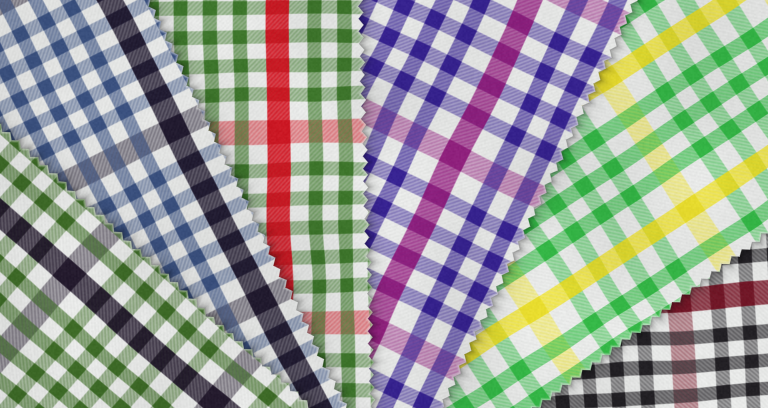
A Shadertoy shader for this texture:

```glsl
// Fan of six checked cotton swatches with pinked edges and soft shadows.

#define VIEW_HEIGHT 4.08        // canvas height in scene units
#define COTTON vec3(0.90, 0.905, 0.90)
#define CHECK_HALF 0.235        // check half width, in check pitches
#define ACCENT_HALF 0.062       // accent half width, in pattern periods
#define ACCENT_GAP 1.3          // accent centre to first check, in pitches
#define WEFT_COVER 0.42
#define WARP_COVER 0.55
#define PINK_PITCH 0.125        // pinking teeth along the cut
#define PINK_DEPTH 0.05
#define SHADOW_REACH 0.05
#define TWILL_FREQ 135.0

float hash(vec2 p) {
    p = fract(p * vec2(0.1031, 0.1137));
    p += dot(p, p.yx + 33.33);
    return fract((p.x + p.y) * p.x * 7.13);
}

float noise(vec2 p) {
    vec2 cell = floor(p), f = fract(p);
    f = f * f * (3.0 - 2.0 * f);
    float low = mix(hash(cell), hash(cell + vec2(1, 0)), f.x);
    float high = mix(hash(cell + vec2(0, 1)), hash(cell + vec2(1, 1)), f.x);
    return mix(low, high, f.y);
}

float pixelSize() {
    return VIEW_HEIGHT / iResolution.y;
}

float band(float dist, float halfWidth, float soft) {
    return 1.0 - smoothstep(halfWidth - soft, halfWidth + soft, dist);
}

// x: coverage of the plain checks, y: coverage of the wide accent
vec2 stripes(float t, float period, float count) {
    float soft = max(0.005, 0.75 * pixelSize() / period);
    float pitch = 1.0 / (count - 1.0 + 2.0 * ACCENT_GAP);
    float q = abs(fract(t / period + 0.5) - 0.5);
    float k = q / pitch - ACCENT_GAP;
    float nearest = abs(k - max(0.0, floor(k + 0.5))) * pitch;
    return vec2(band(nearest, CHECK_HALF * pitch, soft), band(q, ACCENT_HALF, soft));
}

// Woven plaid: accents cross at origin, the stronger one runs along angle.
// checks counts the plain stripes per period; accent.a is its warp cover.
vec3 plaid(vec2 p, vec2 origin, float angle, vec2 period, vec2 checks,
           vec3 check, vec4 accent) {
    vec2 along = vec2(cos(angle), sin(angle));
    vec2 q = p - origin;
    q = vec2(dot(q, along), dot(q, vec2(-along.y, along.x)));
    vec2 weft = stripes(q.x, period.x, checks.x);
    vec2 warp = stripes(q.y, period.y, checks.y);
    float twill = 0.06 * sin((q.x + q.y) * TWILL_FREQ);

    vec3 col = COTTON * (1.0 + 0.15 * twill);
    col = mix(col, check, weft.x * (WEFT_COVER - twill));
    col = mix(col, accent.rgb, weft.y * (WEFT_COVER - twill));
    col = mix(col, check, warp.x * (WARP_COVER + twill));
    col = mix(col, accent.rgb, warp.y * (accent.a + twill));

    // Dense colour where dyed threads cross
    float crossing = max(weft.x, weft.y);
    col = mix(col, check * 0.95, 0.65 * warp.x * weft.x);
    return mix(col, accent.rgb * 0.95, 0.65 * warp.y * crossing);
}

// Lays cloth on the right-hand side of the cut from a to b
vec3 layCloth(vec3 under, vec3 cloth, vec2 p, vec2 a, vec2 b) {
    vec2 dir = normalize(b - a);
    float run = dot(p - a, dir);
    float side = dot(p - a, vec2(dir.y, -dir.x));
    float tooth = abs(fract(run / PINK_PITCH) - 0.5) * 2.0;
    side += (tooth - 0.5) * PINK_DEPTH + 0.02 * (noise(vec2(run * 5.0, a.x)) - 0.5);

    under *= 1.0 - 0.36 * exp(-max(-side, 0.0) / SHADOW_REACH);
    float fray = 1.0 - smoothstep(0.0, 0.04, side);
    cloth = mix(cloth, COTTON, 0.5 * fray);
    float px = pixelSize();
    return mix(under, cloth, smoothstep(-px, px, side));
}

void mainImage(out vec4 fragColor, in vec2 fragCoord) {
    vec2 p = fragCoord * pixelSize();
    vec2 w = p + 0.035 * (vec2(noise(p * 1.6), noise(p * 1.6 + 9.0)) - 0.5);
    vec2 even = vec2(1.92);

    // Black and crimson, lower right
    vec3 col = plaid(w, vec2(6.80, 1.09), 0.07, even, vec2(5), 
                     vec3(0.06, 0.05, 0.07), vec4(0.45, 0.05, 0.12, 0.74));

    // Lime and yellow, right
    vec3 cloth = plaid(w, vec2(6.90, 2.00), 0.58, vec2(1.87, 1.53), vec2(4, 3),
                       vec3(0.14, 0.72, 0.22), vec4(0.93, 0.88, 0.14, 0.72));
    col = layCloth(col, cloth, p, vec2(7.68, 1.76), vec2(5.37, 0.0));

    // Indigo and purple, centre right
    cloth = plaid(w, vec2(4.56, 2.52), 1.123, even, vec2(4),
                  vec3(0.15, 0.06, 0.55), vec4(0.56, 0.08, 0.48, 0.70));
    col = layCloth(col, cloth, p, vec2(6.36, 4.08), vec2(4.41, 0.0));

    // Green and red, centre left
    cloth = plaid(w, vec2(2.785, 2.76), -1.56, even, vec2(5),
                  vec3(0.18, 0.43, 0.10), vec4(0.82, 0.07, 0.12, 0.84));
    col = layCloth(col, cloth, p, vec2(3.60, 4.08), vec2(3.73, 0.0));

    // Steel blue and near black, left
    cloth = plaid(w, vec2(1.75, 2.80), -1.10, even, vec2(5),
                  vec3(0.17, 0.27, 0.48), vec4(0.09, 0.06, 0.15, 0.72));
    col = layCloth(col, cloth, p, vec2(1.48, 4.08), vec2(3.46, 0.0));

    // Olive green and near black, lower left
    cloth = plaid(w, vec2(0.70, 1.33), -0.72, even, vec2(5),
                  vec3(0.18, 0.38, 0.08), vec4(0.10, 0.06, 0.14, 0.72));
    col = layCloth(col, cloth, p, vec2(0.0, 2.83), vec2(3.12, 0.0));

    // Gentle folds and fibre grain
    col *= 0.95 + 0.07 * noise(p * 1.3 + 4.0);
    col += 0.03 * (noise(p * 60.0) - 0.5);
    fragColor = vec4(clamp(col, 0.0, 1.0), 1.0);
}
```
